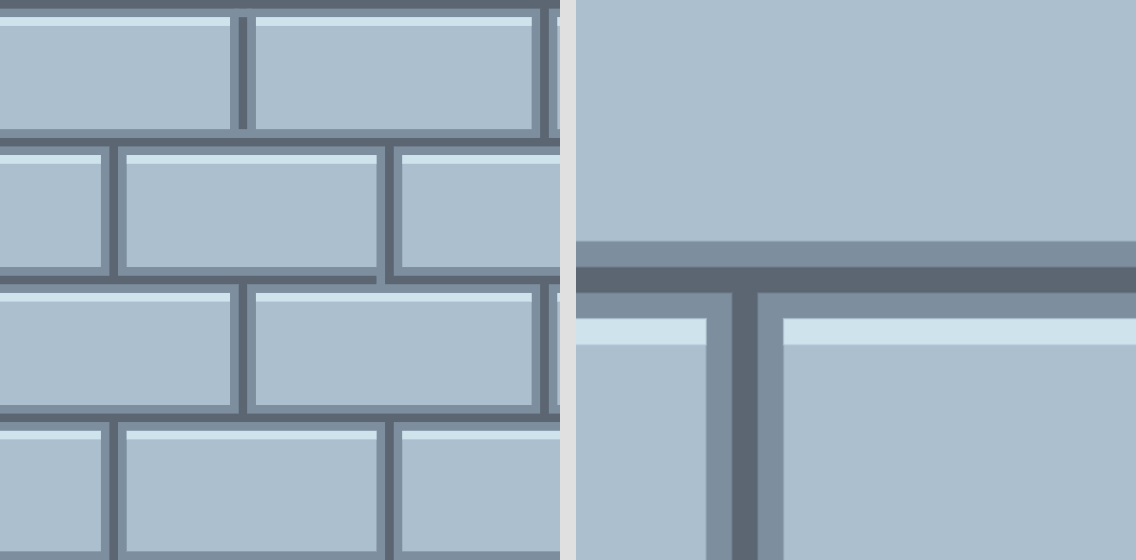
Left, the full canvas; right, a detail of the centre.
Write a three.js fragment shader that draws this texture.

```glsl
varying vec2 vUv;

// Soft-edged coverage of the rectangle between two corners
float box(vec2 p, vec2 low, vec2 high) {
  vec2 d = abs(p - 0.5 * (low + high)) - 0.5 * (high - low);
  return 1.0 - smoothstep(-0.06, 0.06, max(d.x, d.y));
}

void main() {
  vec3 mortar = vec3(0.36, 0.40, 0.45);
  vec3 rim = vec3(0.49, 0.56, 0.62);
  vec3 face = vec3(0.67, 0.75, 0.81);
  vec3 highlight = vec3(0.81, 0.89, 0.93);

  // 65 line widths per side, with y running down
  vec2 p = vec2(vUv.x * 65.0 + 0.3, (1.0 - vUv.y) * 65.0);

  // Four staggered courses; the lowest is slightly taller
  float row = clamp(floor((p.y - 0.5) / 16.0), 0.0, 3.0);
  float odd = mod(row, 2.0);
  float firstJoint = mix(28.0, 13.0, odd);
  vec2 size = vec2(mix(35.0, 32.0, odd), 16.0 + step(2.5, row));

  // Brick coordinates wrap in the middle of a joint
  vec2 q = vec2(mod(p.x - firstJoint - 0.5, size.x) + 0.5, p.y - row * 16.0);

  // Rim, face and lit upper edge
  vec3 color = mix(mortar, rim, box(q, vec2(1.0), size));
  color = mix(color, face, box(q, vec2(2.0), size - 1.0));
  color = mix(color, highlight, box(q, vec2(2.0), vec2(size.x - 1.0, 3.0)));

  // Rim bridges across the joints
  float bridge = box(p, vec2(27.5, 1.0), vec2(29.5, 2.0));
  bridge = max(bridge, box(p, vec2(27.5, 15.0), vec2(29.5, 16.0)));
  bridge = max(bridge, box(p, vec2(44.0, 31.5), vec2(45.0, 33.5)));
  color = mix(color, rim, bridge);

  gl_FragColor = vec4(color, 1.0);
}
```
